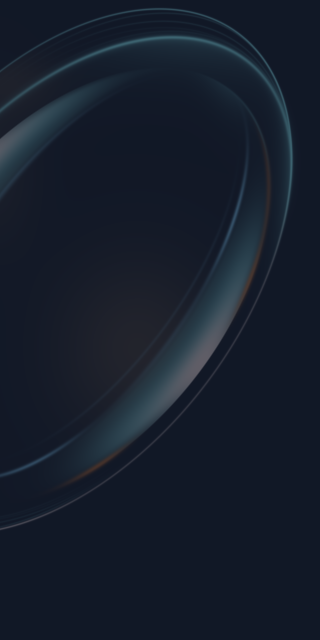
A Shadertoy shader for this background:

```glsl
// A tilted glass ring on dark navy: slanted ellipses give thin rim lines,
// and the crescent between two of them is filled with a teal to grey sheen.
// Soft gaussian spots fade each line and tint along its length.

const vec3 NAVY = vec3(0.068, 0.094, 0.150);
const vec3 TEAL = vec3(0.19, 0.32, 0.37);
const vec3 CYAN = vec3(0.27, 0.44, 0.49);
const vec3 BLUE = vec3(0.24, 0.37, 0.47);
const vec3 SILVER = vec3(0.39, 0.38, 0.415);
const vec3 COPPER = vec3(0.36, 0.22, 0.15);
const vec3 SMOKE = vec3(0.145, 0.148, 0.178);

// Approximate signed distance to an ellipse sheared upward by slant
float ellipse(vec2 p, vec2 centre, vec2 radii, float slant) {
    vec2 q = p - centre;
    q.y -= slant * q.x;
    q /= radii;
    float len = max(length(q), 0.001);
    vec2 n = q / len / radii;
    return (len - 1.0) / length(vec2(n.x - slant * n.y, n.y));
}

// Soft line, never thinner than about one pixel
float line(float d, float width) {
    float w = max(width, 0.7 / iResolution.x);
    return exp(-d * d / (w * w));
}

// Gaussian spot with separate radii
float spot(vec2 p, vec2 centre, vec2 radii) {
    vec2 q = (p - centre) / radii;
    return exp(-dot(q, q));
}

// Glow that starts at an edge and fades inward
float innerGlow(float d, float depth) {
    return smoothstep(0.004, -0.004, d) * exp(min(d, 0.0) / depth);
}

void mainImage(out vec4 fragColor, in vec2 fragCoord) {
    vec2 p = fragCoord / iResolution.xy * vec2(1.0, 2.0);
    float aa = 1.0 / iResolution.x;

    // The four main rims
    vec2 outerC = vec2(0.186, 1.152), outerR = vec2(0.725, 0.740);
    vec2 arcC = vec2(0.221, 1.135), arcR = vec2(0.690, 0.664);
    float outer = ellipse(p, outerC, outerR, 0.487);
    float arc = ellipse(p, arcC, arcR, 0.5);
    float lensOut = ellipse(p, vec2(0.219, 1.102), vec2(0.625, 0.612), 0.5);
    float lensIn = ellipse(p, vec2(0.253, 1.143), vec2(0.521, 0.497), 0.77);
    float faintRim = ellipse(p, vec2(0.240, 1.161), vec2(0.508, 0.469), 0.77);

    // Position along the crescent, zero at its brightest part
    float along = dot(p - vec2(0.612, 0.88), vec2(0.65, 0.76));
    float middle = exp(-along * along / 0.055);

    // Smoky haze inside the ring
    vec3 col = NAVY;
    float inside = smoothstep(0.01, -0.03, lensOut);
    col = mix(col, SMOKE, 0.85 * inside * spot(p, vec2(0.43, 0.91), vec2(0.25, 0.28)));
    col = mix(col, SMOKE, 0.45 * spot(p, vec2(-0.02, 1.47), vec2(0.13, 0.24)));
    col = mix(col, SMOKE, 0.6 * smoothstep(0.01, -0.01, outer)
        * spot(p, vec2(0.02, 1.74), vec2(0.18, 0.11)));

    // Teal light under the top arc and between the right hand rims
    float topSpot = spot(p, vec2(0.58, 1.84), vec2(0.25, 0.20));
    col = mix(col, TEAL, 0.45 * innerGlow(arc, 0.09) * topSpot);
    col = mix(col, TEAL, 0.30 * innerGlow(lensOut, 0.05)
        * spot(p, vec2(0.71, 1.72), vec2(0.08, 0.15)));
    float rightSpot = spot(p, vec2(0.90, 1.50), vec2(0.12, 0.26));
    col = mix(col, TEAL, 0.55 * innerGlow(outer, 0.03) * rightSpot);

    // Crescent sheen
    float across = clamp(lensIn / max(lensIn - lensOut, 0.001), 0.0, 1.0);
    float fill = smoothstep(aa, -aa, lensOut) * smoothstep(-0.012, 0.02, lensIn);
    float reach = exp(-pow(abs(along) / 0.46, 4.0));
    vec3 sheen = mix(TEAL, SILVER, middle * smoothstep(0.25, 0.9, across));
    float strength = mix(0.36, 0.95, smoothstep(0.0, 0.75, across));
    strength *= mix(smoothstep(1.15, 0.75, across), 1.0, middle);
    col = mix(col, sheen, fill * reach * strength);

    // Copper fringe at both ends of the bright edge
    float fringe = spot(p, vec2(0.79, 1.11), vec2(0.07, 0.14))
        + spot(p, vec2(0.32, 0.54), vec2(0.14, 0.08))
        + 0.6 * spot(p, vec2(0.84, 1.42), vec2(0.05, 0.18));
    col = mix(col, COPPER, 0.65 * fringe * line(lensOut + 0.004, 0.008));
    col = mix(col, TEAL, 0.35 * line(lensOut, 0.004)
        * spot(p, vec2(0.80, 1.62), vec2(0.08, 0.15)));

    // Inner crescent lines
    float ends = spot(p, vec2(0.73, 1.32), vec2(0.10, 0.20))
        + 0.9 * spot(p, vec2(0.10, 0.55), vec2(0.20, 0.10));
    col = mix(col, BLUE, 0.75 * ends * line(lensIn, 0.006));
    col = mix(col, BLUE, 0.20 * middle * line(lensIn, 0.008));
    col = mix(col, BLUE, 0.14 * reach * line(faintRim, 0.005));

    // Fine strands between the outer rim and the arc
    float lit = spot(p, vec2(0.62, 1.88), vec2(0.40, 0.20)) + rightSpot
        + 0.7 * spot(p, vec2(0.05, 0.40), vec2(0.25, 0.12));
    for (int i = 1; i < 5; i++) {
        float f = float(i) / 5.0;
        float strand = ellipse(p, mix(outerC, arcC, f), mix(outerR, arcR, f),
            0.49 + 0.015 * sin(9.0 * f));
        col = mix(col, TEAL, (0.20 + 0.12 * sin(7.0 * f)) * lit * line(strand, 0.003));
    }

    // Outer rim: teal above, thin silver below
    float upper = smoothstep(1.1, 1.5, p.y);
    float rimLight = mix(0.38, 0.62, upper * smoothstep(0.0, 0.6, p.x));
    rimLight += 0.25 * spot(p, vec2(0.02, 0.34), vec2(0.25, 0.10));
    col = mix(col, mix(SILVER, CYAN, upper), rimLight * line(outer, 0.0032));

    // Bright cyan arc
    float arcLight = smoothstep(1.25, 1.65, p.y) * (0.55 + 0.4 * spot(p, vec2(0.50, 1.87), vec2(0.30, 0.2)));
    col = mix(col, CYAN, arcLight * line(arc, 0.0055));
    col = mix(col, TEAL, 0.35 * arcLight * line(arc, 0.016));

    fragColor = vec4(col, 1.0);
}
```
